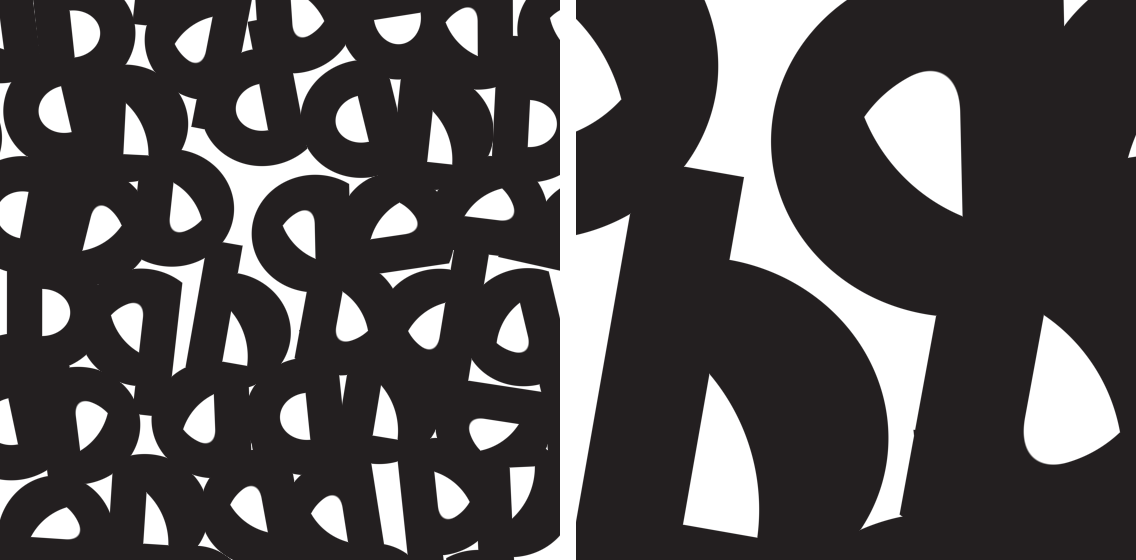
Left, the full canvas; right, a detail of the centre.
Reproduce this pattern procedurally as a WebGL 1 fragment shader.

```glsl
precision highp float;
uniform vec2 u_resolution;

const vec3 INK = vec3(0.137, 0.122, 0.125);
const vec3 PAPER = vec3(1.0);
const float CELLS = 5.8;           // glyphs across the canvas
const float JITTER = 0.34;         // scatter, as a share of a cell
const float STROKE = 0.063;        // stroke thickness
const float WALL = -0.02;          // straight side of every counter
const vec2 BOWL = vec2(0.05, 0.042);
const float STEM_HALF = 0.105;
const float STEM_SHIFT = 0.05;
const float TILT = 0.5;            // range of small rotations
const float TURNED_SHARE = 0.12;   // glyphs lying on their side
const float DROP_SHARE = 0.42;
const float WEDGE_SHARE = 0.14;
const float DROP_ROUNDING = 0.03;

float hash(vec2 cell, float seed) {
  return fract(sin(dot(cell, vec2(127.1, 311.7)) + seed * 74.7) * 43758.54);
}

float flipSign(float h) {
  return h < 0.5 ? -1.0 : 1.0;
}

vec2 rotate(vec2 p, float a) {
  float c = cos(a), s = sin(a);
  return vec2(c * p.x - s * p.y, s * p.x + c * p.y);
}

float circle(vec2 p, vec2 center, float radius) {
  return length(p - center) - radius;
}

float ellipse(vec2 p, vec2 radii) {
  float k = length(p / radii);
  return k * (k - 1.0) / (length(p / (radii * radii)) + 0.0001);
}

float box(vec2 p, vec2 halfSize) {
  vec2 d = abs(p) - halfSize;
  return length(max(d, 0.0)) + min(max(d.x, d.y), 0.0);
}

float smoothMax(float a, float b, float k) {
  float h = max(k - abs(a - b), 0.0) / k;
  return max(a, b) + h * h * k * 0.25;
}

// White opening of a glyph: teardrop, wedge or half ellipse
float counterShape(vec2 p, float kind) {
  float wall = WALL - p.x;
  if (kind < DROP_SHARE) {
    float belly = circle(p, vec2(-0.025, 0.03), 0.077);
    float brow = circle(p, vec2(-0.063, -0.053), 0.107);
    return max(smoothMax(wall, belly, DROP_ROUNDING), brow);
  }
  if (kind < DROP_SHARE + WEDGE_SHARE) {
    float slope = circle(p, vec2(-0.10, -0.06), 0.125);
    return max(max(wall, slope), -p.y - 0.055);
  }
  return max(wall, ellipse(p - vec2(WALL, 0.0), BOWL));
}

// Solid outline of a glyph: cut bowl joined to a long stem
float bodyShape(vec2 p, float stemSide) {
  float bowl = ellipse(p - vec2(WALL, 0.0), BOWL + STROKE);
  bowl = max(bowl, WALL - STROKE - p.x);
  vec2 stemCenter = vec2(WALL - 0.5 * STROKE, stemSide * STEM_SHIFT);
  float stem = box(p - stemCenter, vec2(0.5 * STROKE, STEM_HALF));
  return min(bowl, stem);
}

void main() {
  vec2 uv = gl_FragCoord.xy / u_resolution.y;
  float pixel = 1.0 / u_resolution.y;
  vec2 grid = uv * CELLS;
  float body = 1.0;
  float counter = 1.0;

  // Nearest glyphs on a jittered grid with staggered rows
  for (int j = -1; j <= 1; j++) {
    float row = floor(grid.y) + float(j);
    float stagger = 0.5 * mod(row, 2.0);
    for (int i = -1; i <= 1; i++) {
      vec2 cell = vec2(floor(grid.x - stagger) + float(i), row);
      vec2 scatter = vec2(hash(cell, 1.0), hash(cell, 2.0)) - 0.5;
      vec2 center = cell + vec2(0.5 + stagger, 0.5) + JITTER * scatter;

      float angle = (hash(cell, 3.0) - 0.5) * TILT;
      if (hash(cell, 4.0) < TURNED_SHARE) angle += 1.5708;
      vec2 mirror = vec2(flipSign(hash(cell, 5.0)), flipSign(hash(cell, 6.0)));
      vec2 p = rotate(uv - center / CELLS, angle) * mirror;

      body = min(body, bodyShape(p, flipSign(hash(cell, 7.0))));
      counter = min(counter, counterShape(p, hash(cell, 8.0)));
    }
  }

  // Openings stay clear of overlapping strokes
  float ink = max(body, -counter);
  float paper = smoothstep(-0.75 * pixel, 0.75 * pixel, ink);
  gl_FragColor = vec4(mix(INK, PAPER, paper), 1.0);
}
```
